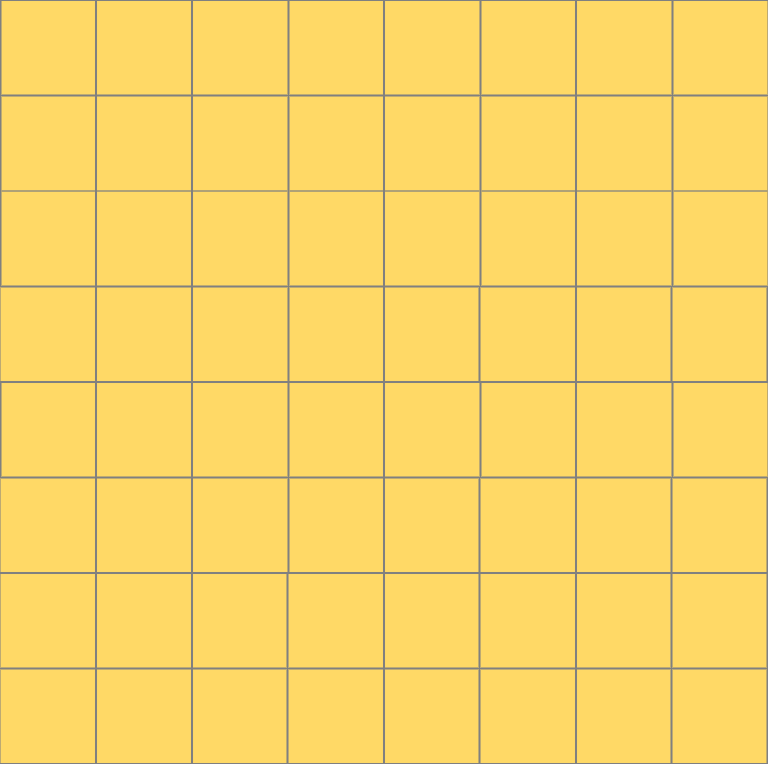
Give the GLSL for this pattern, as a WebGL 2 fragment shader.

```glsl
#version 300 es
precision highp float;
// Flat yellow square tiles, eight by eight, divided by thin grey lines.
// Lines are box-filtered bands on a wrapping grid; some uprights step slightly
// sideways from row to row, and one level line is finer than the rest.

#define TILES 8.0
#define LINE_WIDTH 0.00265
#define FINE_SCALE 0.62
#define FINE_LINE 6.0
#define STEP_SIZE 0.00065
#define STEPPED_COLUMNS 161
#define RIGHT_ROWS 232
#define LATE_COLUMN 3
#define LATE_ROW 2
#define TILE_COLOR vec3(1.0, 0.85, 0.40)
#define LINE_COLOR vec3(0.50, 0.50, 0.50)

uniform vec2 u_resolution;
out vec4 fragColor;

// True when the bit for this row or column is set in the mask.
bool inMask(int mask, int index) {
    return ((mask >> index) & 1) == 1;
}

// Share of a pixel covered by a band centred at distance zero.
float bandCoverage(float distance, float width, float pixel) {
    float right = min(distance + 0.5 * pixel, 0.5 * width);
    float left = max(distance - 0.5 * pixel, -0.5 * width);
    return clamp((right - left) / pixel, 0.0, 1.0);
}

// Sideways displacement of an upright line within one row of tiles.
float uprightShift(int column, int row) {
    if (column == LATE_COLUMN) return row < LATE_ROW ? -STEP_SIZE : STEP_SIZE;
    if (!inMask(STEPPED_COLUMNS, column)) return 0.0;
    return inMask(RIGHT_ROWS, row) ? STEP_SIZE : -STEP_SIZE;
}

void main() {
    vec2 uv = gl_FragCoord.xy / u_resolution;
    vec2 pixel = 1.0 / u_resolution;

    // Nearest grid lines, with indices wrapped across the edges.
    vec2 nearest = floor(uv * TILES + 0.5);
    vec2 lineId = mod(nearest, TILES);
    vec2 offset = uv - nearest / TILES;
    int row = int(min(floor(uv.y * TILES), TILES - 1.0));

    // Upright and level lines.
    offset.x -= uprightShift(int(lineId.x), row);
    float levelWidth = LINE_WIDTH * (lineId.y == FINE_LINE ? FINE_SCALE : 1.0);
    float upright = bandCoverage(offset.x, LINE_WIDTH, pixel.x);
    float level = bandCoverage(offset.y, levelWidth, pixel.y);

    vec3 color = mix(TILE_COLOR, LINE_COLOR, max(upright, level));
    fragColor = vec4(color, 1.0);
}
```
